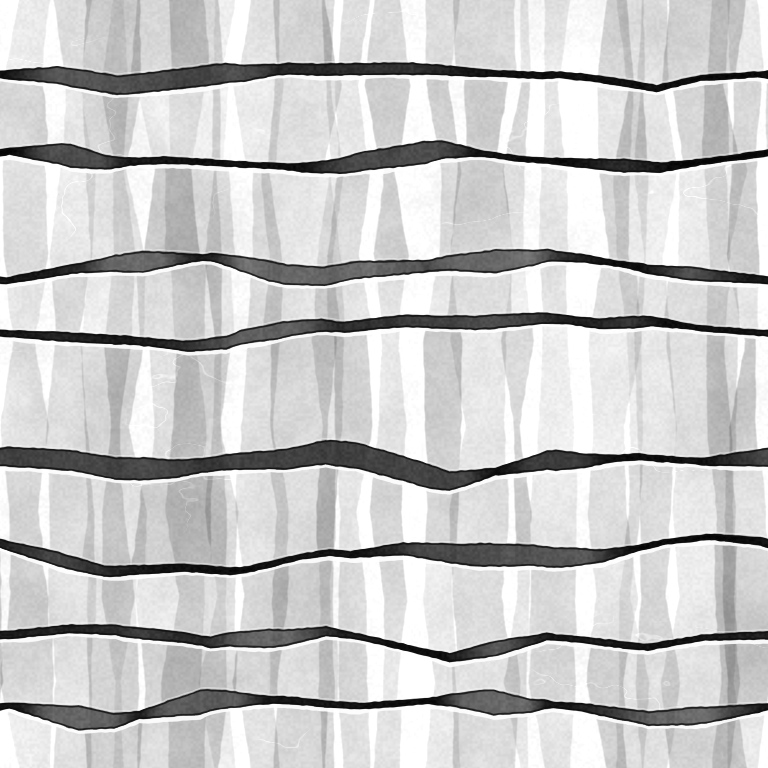
A Shadertoy shader for this texture:

```glsl
// Eight wavering dark ribbons across crumpled paper washed with translucent grey strips.
// Ribbons are piecewise-linear noise outlines; strips are multiplied layers whose
// edges bend with height and whose tone changes between ribbons.

float hash(vec2 p) {
    vec3 q = fract(p.xyx * vec3(0.1031, 0.1030, 0.0973));
    q += dot(q, q.yzx + 33.33);
    return fract((q.x + q.y) * q.z);
}

float noise(vec2 p) {
    vec2 i = floor(p), f = fract(p);
    f = f * f * (3.0 - 2.0 * f);
    return mix(mix(hash(i), hash(i + vec2(1, 0)), f.x),
               mix(hash(i + vec2(0, 1)), hash(i + vec2(1, 1)), f.x), f.y);
}

float fbm(vec2 p) {
    float sum = 0.0, amp = 0.5;
    for (int i = 0; i < 5; i++) {
        sum += amp * noise(p);
        p = mat2(1.6, 1.2, -1.2, 1.6) * p + 7.3;
        amp *= 0.5;
    }
    return sum;
}

// Straight segments between n random knots, repeating over one canvas width
float zigzag(float x, float n, float seed, float power) {
    x *= n;
    float i = floor(x);
    float a = hash(vec2(mod(i, n), seed)), b = hash(vec2(mod(i + 1.0, n), seed));
    return mix(pow(a, power), pow(b, power), x - i);
}

// Upper and lower edge heights of one ribbon
vec2 ribbonEdges(float x, float center, float seed) {
    x += 0.014 * sin(6.28318 * (2.0 * x + hash(vec2(seed, 3.0))));
    float middle = center + 0.042 * (zigzag(x, 7.0, seed + 11.0, 1.0) - 0.5)
                          + 0.012 * (zigzag(x, 13.0, seed + 31.0, 1.0) - 0.5);
    float thickness = 0.008 + 0.028 * zigzag(x, 11.0, seed + 53.0, 2.2);
    return middle + thickness * vec2(0.45, -0.55);
}

// Product of translucent vertical strips
float strips(vec2 uv, float row) {
    float tone = 1.0;
    for (int i = 0; i < 22; i++) {
        float id = float(i);
        bool narrow = i > 15;
        float center = narrow ? (id - 15.6 + 0.7 * hash(vec2(id, 5.0))) / 6.0
                              : (id + 0.8 * hash(vec2(id, 2.0))) / 16.0;
        float halfWidth = narrow ? 0.012 : mix(0.018, 0.046, hash(vec2(id, 8.0)));
        halfWidth *= 0.8 + 0.4 * hash(vec2(id, row + 70.0));
        // Independent bending of the two sides gives tapered shapes
        float left = -halfWidth + 0.026 * (zigzag(uv.y, 9.0, id + 100.0, 1.0) - 0.5);
        float right = halfWidth + 0.026 * (zigzag(uv.y, 9.0, id + 140.0, 1.0) - 0.5);
        float d = fract(uv.x - center + 0.5) - 0.5;
        d += 0.002 * (noise(uv * 70.0 + id) - 0.5);
        float cover = smoothstep(-0.0015, 0.0015, d - left)
                    * smoothstep(-0.0015, 0.0015, right - d);
        float strength = mix(0.08, 0.19, hash(vec2(id, row + 20.0)));
        tone *= 1.0 - cover * strength * (0.8 + 0.4 * noise(uv * vec2(9, 6) + id));
    }
    return tone;
}

void mainImage(out vec4 fragColor, in vec2 fragCoord) {
    vec2 uv = fragCoord / iResolution.xy;
    float aa = max(0.0009, 0.7 / iResolution.y);
    float centers[8] = float[](0.893, 0.798, 0.655, 0.567, 0.394, 0.279, 0.161, 0.069);

    // Torn roughness of the ribbon outlines
    float rough = 0.0012 * (noise(uv * 160.0) - 0.5);
    float row = 0.0, ink = 0.0, outline = 0.0, highlight = 0.0, depth = 0.0, darkness = 0.0;
    for (int i = 0; i < 8; i++) {
        float id = float(i);
        vec2 edge = ribbonEdges(uv.x, centers[i], id);
        float above = edge.x - uv.y + rough, below = uv.y - edge.y + rough;
        float d = min(above, below);
        float inside = smoothstep(-aa, aa, d);
        row += step(uv.y, edge.y);
        ink = max(ink, inside);
        depth += inside * (edge.x - edge.y);
        darkness += inside * hash(vec2(id, 91.0));
        outline = max(outline, inside * (1.0 - smoothstep(0.0015, 0.0035, d)));
        // Bare paper below each ribbon and a hairline above it
        float rim = 0.0035 + 0.003 * noise(vec2(uv.x * 24.0, id));
        highlight = max(highlight, smoothstep(-rim - aa, -rim + aa, below) * step(below, 0.0));
        highlight = max(highlight, 0.45 * (1.0 - smoothstep(0.0, 0.0015, abs(above + 0.002))));
    }

    // Paper with washes, grain and creases
    float wash = strips(uv, mod(row, 8.0));
    float cloud = fbm(uv * 7.0), grain = noise(uv * 300.0) - 0.5;
    float fold = abs(fbm(uv * vec2(5, 9) + 20.0) - 0.48);
    float crease = (1.0 - smoothstep(0.0, 0.006, fold)) * smoothstep(0.5, 0.7, noise(uv * 8.0 + 4.0));
    float paper = 1.015 * wash - 0.16 * max(cloud - 0.43, 0.0);
    paper += 0.05 * grain + 0.06 * (fbm(uv * 35.0) - 0.48) + 0.07 * crease;
    paper = mix(paper, 1.0, 0.9 * highlight);

    // Wide parts of the ribbons thin out to grey; narrow parts and borders stay black
    float fill = mix(0.07, 0.40, smoothstep(0.009, 0.023, depth)) * (1.12 - 0.5 * darkness);
    fill *= 0.55 + 0.55 * wash;
    fill += 0.16 * (cloud - 0.48) + 0.07 * grain;
    fill = mix(fill, 0.05, 0.8 * outline);

    fragColor = vec4(vec3(clamp(mix(paper, fill, ink), 0.02, 1.0)), 1.0);
}
```
